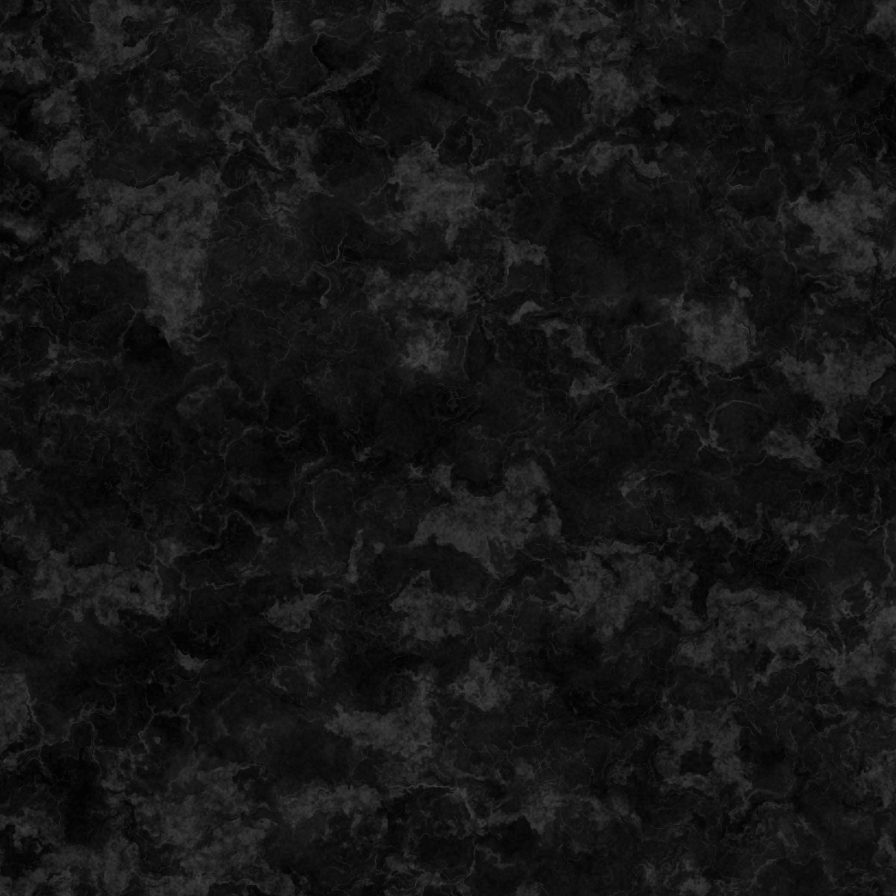
A three.js fragment shader for this texture:

```glsl
#define BASE_TONE 0.056
#define CLOUD_CONTRAST 0.09
#define MOTTLE_CONTRAST 0.11
#define PATCH_TONE 0.085
#define VEIN_TONE 0.065
#define HAIRLINE_TONE 0.045
#define GRAIN_TONE 0.1
#define PATCH_SCALE vec2(15.0, 22.0)
#define VEIN_SCALE 17.0
#define HAIRLINE_SCALE 38.0
#define WARP_AMOUNT 0.09

varying vec2 vUv;

float hash(vec2 p) {
  vec3 q = fract(p.xyx * 0.1031);
  q += dot(q, q.yzx + 33.33);
  return fract((q.x + q.y) * q.z);
}

float noise(vec2 p) {
  vec2 cell = floor(p);
  vec2 f = fract(p);
  f = f * f * (3.0 - 2.0 * f);
  float low = mix(hash(cell), hash(cell + vec2(1.0, 0.0)), f.x);
  float high = mix(hash(cell + vec2(0.0, 1.0)), hash(cell + 1.0), f.x);
  return mix(low, high, f.y);
}

float fbm(vec2 p) {
  float sum = 0.0;
  float weight = 0.5;
  for (int i = 0; i < 5; i++) {
    sum += weight * noise(p);
    p = mat2(1.6, 1.2, -1.2, 1.6) * p + 17.3;
    weight *= 0.58;
  }
  return sum / 1.11;
}

// Gap between the two nearest cell seeds: zero on the cell borders
float cellBorder(vec2 p) {
  vec2 cell = floor(p);
  float nearest = 8.0;
  float second = 8.0;
  for (int y = -1; y <= 1; y++) {
    for (int x = -1; x <= 1; x++) {
      vec2 id = cell + vec2(float(x), float(y));
      vec2 seed = id + vec2(hash(id + 3.7), hash(id + 51.9));
      float d = distance(p, seed);
      second = min(second, max(nearest, d));
      nearest = min(nearest, d);
    }
  }
  return second - nearest;
}

void main() {
  // Ragged domain warp shared by veins and patches
  vec2 warp = vec2(fbm(vUv * 22.0 + 5.0), fbm(vUv * 22.0 + 71.0)) - 0.5;
  vec2 p = vUv + WARP_AMOUNT * warp;

  // Soft clouds, wider than tall, and small mottling
  float cloud = fbm(vUv * vec2(5.0, 8.0) + 31.0) - 0.5;
  float mottle = fbm(p * vec2(34.0, 42.0) + 400.0) - 0.5;

  // Broken veins and a finer web of hairlines
  float veinMask = smoothstep(0.42, 0.62, fbm(vUv * 11.0 + 113.0));
  float vein = 1.0 - smoothstep(0.0, 0.17, cellBorder(p * VEIN_SCALE + 9.0));
  float hairMask = smoothstep(0.36, 0.6, fbm(vUv * 20.0 + 211.0));
  float hairline = 1.0 - smoothstep(0.0, 0.17, cellBorder(p * HAIRLINE_SCALE + 40.0));
  vein *= veinMask;
  hairline *= hairMask;

  // Flat mineral patches that gather along the veins
  float growth = fbm(p * PATCH_SCALE + 157.0) + 0.3 * cloud + 0.07 * vein;
  float patchy = smoothstep(0.575, 0.69, growth + 0.1 * mottle);

  // Fine grain, stronger on the pale minerals, and crumbled edges
  float speckle = 0.65 * noise(vUv * 410.0) + 0.35 * noise(vUv * 210.0 + 60.0) - 0.5;
  float crumble = smoothstep(0.3, 0.62, fbm(vUv * 95.0 + 300.0));
  float erosion = mix(0.5, 1.25, crumble);

  float pale = PATCH_TONE * patchy;
  pale += VEIN_TONE * vein * (1.0 - 0.6 * patchy);
  pale += HAIRLINE_TONE * hairline * (1.0 - 0.7 * patchy);
  float tone = BASE_TONE + CLOUD_CONTRAST * cloud + MOTTLE_CONTRAST * mottle;
  tone += pale * erosion;
  tone += GRAIN_TONE * speckle * (0.45 + 5.0 * pale);
  gl_FragColor = vec4(vec3(clamp(tone, 0.012, 0.27)), 1.0);
}
```
